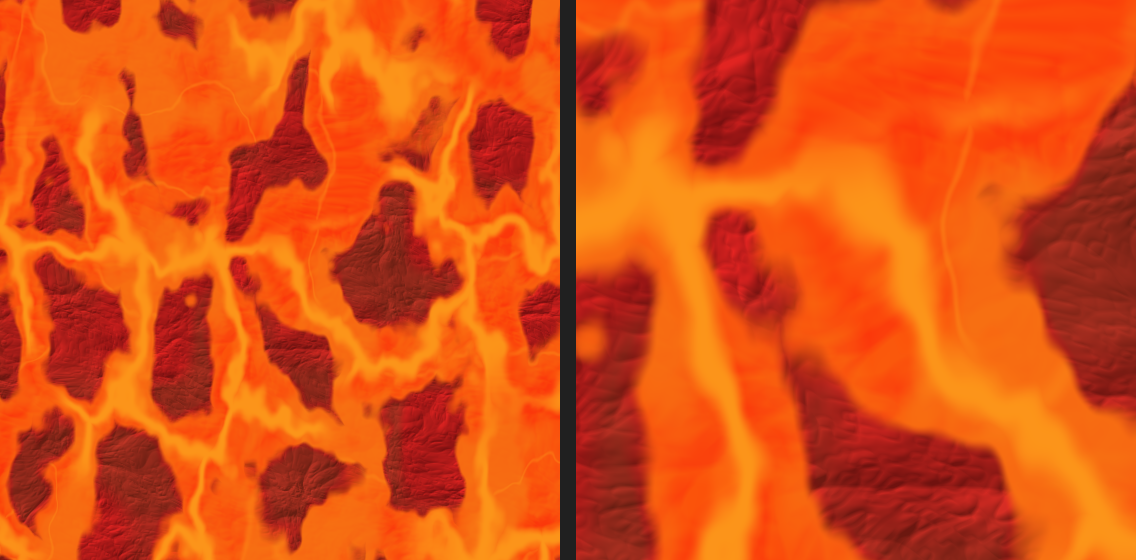
Left, the full canvas; right, a detail of the centre.
Give the GLSL for this texture, as a three.js fragment shader.

```glsl
varying vec2 vUv;

const vec3 MOLTEN_RED = vec3(0.985, 0.27, 0.04);
const vec3 MOLTEN_ORANGE = vec3(0.97, 0.42, 0.07);
const vec3 GLOW = vec3(0.99, 0.58, 0.10);
const vec3 ROCK_SHADE = vec3(0.42, 0.12, 0.07);
const vec3 ROCK_LIGHT = vec3(0.72, 0.20, 0.14);
const vec3 EMBER_SHADE = vec3(0.48, 0.06, 0.06);
const vec3 EMBER_LIGHT = vec3(0.88, 0.14, 0.13);

const vec2 CELLS = vec2(5.0, 3.4);
const vec2 LIGHT_DIR = vec2(-0.55, 0.83);
const mat2 TURN = mat2(0.8, 0.6, -0.6, 0.8);

float hash(vec2 p) {
  vec3 q = fract(p.xyx * 0.1031);
  q += dot(q, q.yzx + 33.33);
  return fract((q.x + q.y) * q.z);
}

vec2 hash2(vec2 p) {
  return vec2(hash(p + 17.0), hash(p + 59.0));
}

float noise(vec2 p) {
  vec2 i = floor(p);
  vec2 f = fract(p);
  f = f * f * f * (f * (f * 6.0 - 15.0) + 10.0);
  float low = mix(hash(i), hash(i + vec2(1.0, 0.0)), f.x);
  float high = mix(hash(i + vec2(0.0, 1.0)), hash(i + 1.0), f.x);
  return mix(low, high, f.y);
}

float fbm(vec2 p) {
  float sum = 0.0;
  float amp = 0.533;
  for (int i = 0; i < 4; i++) {
    sum += amp * noise(p);
    p = TURN * p * 2.03 + 7.3;
    amp *= 0.5;
  }
  return sum;
}

// Sharp creases, summed over octaves
float crag(vec2 p) {
  float sum = 0.0;
  float amp = 0.5;
  p += 0.7 * vec2(noise(p * 0.8 + 3.1), noise(p * 0.8 + 41.7));
  for (int i = 0; i < 4; i++) {
    sum += amp * abs(2.0 * noise(p) - 1.0);
    p = TURN * p * 2.07 + 11.9;
    amp *= 0.5;
  }
  return sum;
}

// Slope of the creased surface towards the light
float relief(vec2 p, float stepSize) {
  return (crag(p) - crag(p + LIGHT_DIR * stepSize)) / stepSize;
}

// Zero on the borders between scattered cells, rising inwards
float cellBorder(vec2 p) {
  vec2 cell = floor(p);
  float nearest = 8.0;
  float second = 8.0;
  for (int y = -1; y <= 1; y++) {
    for (int x = -1; x <= 1; x++) {
      vec2 id = cell + vec2(float(x), float(y));
      float d = distance(p, id + 0.1 + 0.8 * hash2(id));
      second = min(second, max(nearest, d));
      nearest = min(nearest, d);
    }
  }
  return 0.5 * (second - nearest);
}

vec3 rockColor(vec2 uv, float ember) {
  float lit = clamp(0.48 + 0.21 * relief(uv * vec2(15.0, 19.0) + 5.0, 0.05), 0.0, 1.0);
  vec3 shade = mix(ROCK_SHADE, EMBER_SHADE, ember);
  vec3 light = mix(ROCK_LIGHT, EMBER_LIGHT, ember);
  return mix(shade, light, lit) * (0.93 + 0.14 * noise(uv * 24.0));
}

vec3 lavaColor(vec2 uv, float vein, float rim) {
  float heat = fbm(uv * vec2(8.0, 6.0) + 31.0);
  float warm = max(smoothstep(0.42, 0.66, heat), 0.55 * rim);
  float strand = 1.0 - smoothstep(0.0, 0.05, abs(noise(uv * vec2(9.0, 6.0) + heat) - 0.5));
  float wrinkle = relief(uv * vec2(9.0, 11.0) + 20.0, 0.07);
  vec3 color = mix(MOLTEN_RED, MOLTEN_ORANGE, warm);
  color.g += 0.035 * clamp(wrinkle, -1.5, 1.5) * (1.0 - 0.7 * warm);
  return mix(color, GLOW, max(vein, 0.35 * strand));
}

void main() {
  // Upright cells with meandering borders
  vec2 p = vUv * CELLS + 13.0;
  vec2 bend = vec2(fbm(p * 1.5), fbm(p * 1.5 + 23.0)) - 0.5;
  vec2 ripple = vec2(noise(p * 9.0), noise(p * 9.0 + 37.0)) - 0.5;
  float border = cellBorder(p + 0.85 * bend + 0.05 * ripple);

  // Crust forms inside the cells, bright veins run along the borders
  float crust = border - 0.165 + 0.5 * (fbm(p * 1.2 + 71.0) - 0.5);
  float rock = smoothstep(-0.025, 0.045, crust);
  float rim = smoothstep(-0.14, -0.02, crust);
  float vein = (1.0 - smoothstep(0.01, 0.10, border))
             * smoothstep(0.32, 0.58, noise(p * 1.3 + 90.0));

  float ember = smoothstep(0.45, 0.7, noise(p * 1.6 + 47.0));
  ember = max(ember, 0.7 * (1.0 - smoothstep(0.02, 0.09, crust)));

  vec3 color = mix(lavaColor(vUv, vein, rim), rockColor(vUv, ember), rock);
  gl_FragColor = vec4(color, 1.0);
}
```
